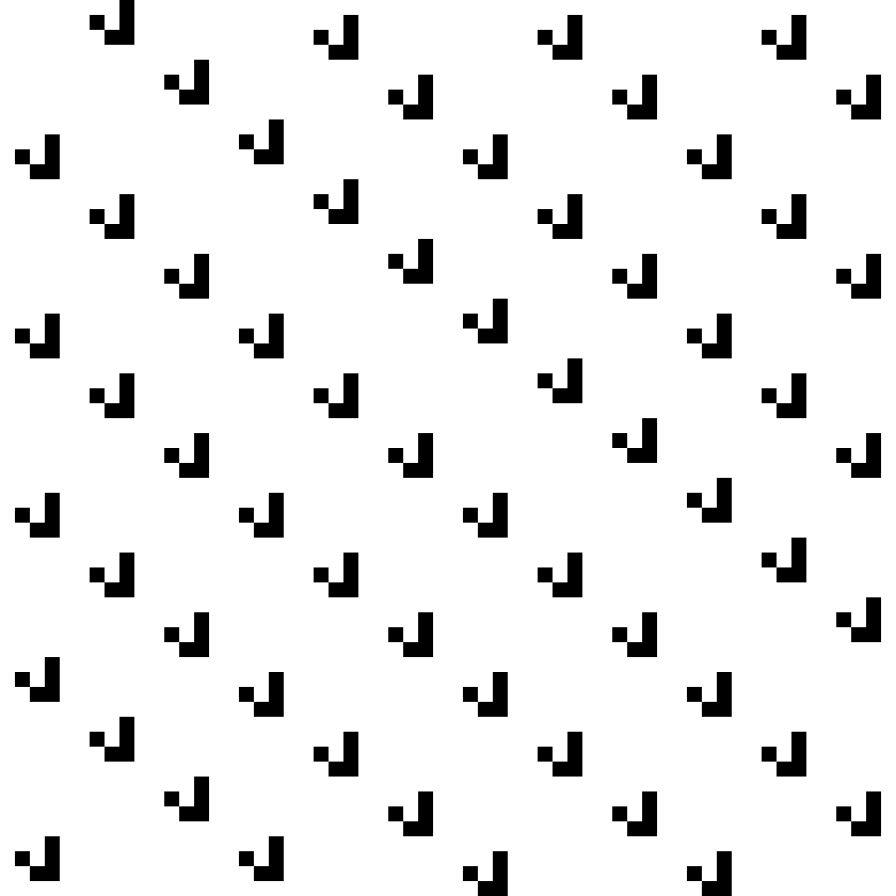
Reproduce this pattern procedurally as a Shadertoy shader.

```glsl
// Black five-cell gliders marching in diagonal chains over a white 60 x 60 grid.
// Space folds into columns and sheared chains, some of which lag by one cell;
// each glider is a sum of boxes with exact pixel coverage for smooth edges.

const float GRID_CELLS = 60.0;
const float COLUMN_STEP = 5.0;    // cells between neighbouring columns
const float CHAIN_DROP = 4.0;     // rows a chain descends per column
const float CHAIN_SPACING = 12.0; // rows between chains
const float CHAIN_START = 9.0;    // row of chain 0 in column 0
const vec3 PAPER = vec3(1.0);
const vec3 INK = vec3(0.0);

// Share of a pixel of size px, centred on p, that lies inside a box.
float boxCoverage(vec2 p, vec2 corner, vec2 size, vec2 px) {
    vec2 low = max(p - 0.5 * px, corner);
    vec2 high = min(p + 0.5 * px, corner + size);
    vec2 overlap = max(high - low, 0.0) / px;
    return overlap.x * overlap.y;
}

// Glider in a 3 x 3 block, with y pointing down.
float gliderCoverage(vec2 p, vec2 px) {
    float wing = boxCoverage(p, vec2(0.0, 1.0), vec2(1.0), px);
    float foot = boxCoverage(p, vec2(1.0, 2.0), vec2(1.0), px);
    float stem = boxCoverage(p, vec2(2.0, 0.0), vec2(1.0, 3.0), px);
    return wing + foot + stem;
}

// Some chains sit one row higher than the regular spacing.
float chainLag(float chain) {
    return (chain == -1.0 || chain > 2.5) ? 1.0 : 0.0;
}

// Moves a grid position into the frame of its nearest glider.
vec2 toGlider(vec2 p) {
    float column = floor(p.x / COLUMN_STEP);
    float x = p.x - column * COLUMN_STEP - 1.0;
    float y = p.y - column * CHAIN_DROP - CHAIN_START;
    float chain = floor((y + 3.0) / CHAIN_SPACING);
    return vec2(x, y - chain * CHAIN_SPACING + chainLag(chain));
}

void mainImage(out vec4 fragColor, in vec2 fragCoord) {
    // Grid units, with rows counted from the top.
    vec2 px = GRID_CELLS / iResolution.xy;
    vec2 p = fragCoord * px;
    p.y = GRID_CELLS - p.y;

    float ink = gliderCoverage(toGlider(p), px);
    fragColor = vec4(mix(PAPER, INK, ink), 1.0);
}
```
